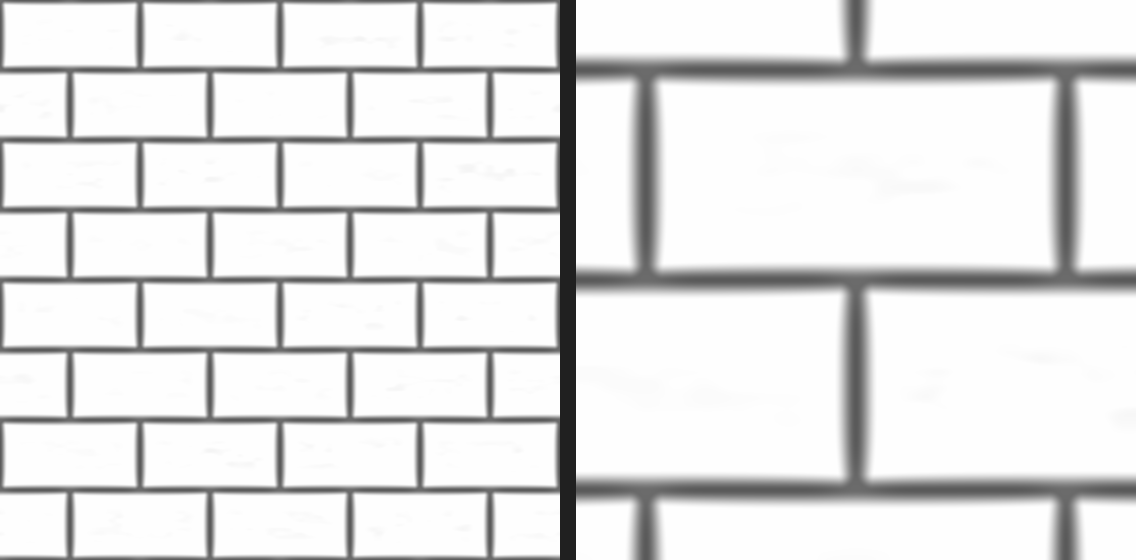
Left: the whole. Right: its middle third, enlarged.
Reproduce this texture map procedurally as a three.js fragment shader.

```glsl
// White running-bond brick wall, four bricks across and eight courses up, with soft grey joints.
// Each brick measures its distance to the joints, whose width swells mid-edge and pinches at
// the corners; wrapped value noise adds faint horizontal smudges to the brick faces.
varying vec2 vUv;

const vec2 BRICKS = vec2(4.0, 8.0);
const vec2 HALF_BRICK = 0.5 / BRICKS;
const float PI = 3.14159;
const float FACE = 0.998;
const float JOINT = 0.35;
const float JUNCTION_LIFT = 0.07;
const float SMUDGE = 0.045;

float hash(vec2 p) {
  vec3 q = fract(vec3(p.xyx) * 0.1031);
  q += dot(q, q.yzx + 33.33);
  return fract((q.x + q.y) * q.z);
}

// Value noise that wraps after a whole number of cells
float wrappedNoise(vec2 uv, vec2 cells) {
  vec2 p = uv * cells;
  vec2 i = floor(p);
  vec2 f = fract(p);
  f = f * f * (3.0 - 2.0 * f);
  float a = hash(mod(i, cells));
  float b = hash(mod(i + vec2(1.0, 0.0), cells));
  float c = hash(mod(i + vec2(0.0, 1.0), cells));
  float d = hash(mod(i + vec2(1.0, 1.0), cells));
  return mix(mix(a, b, f.x), mix(c, d, f.x), f.y);
}

// Brick coordinates; even courses are shifted by half a brick
vec2 bondGrid(vec2 uv) {
  vec2 grid = uv * BRICKS;
  grid.x += 0.5 * mod(floor(grid.y) + 1.0, 2.0);
  return grid;
}

// 0 on the brick face, 1 on the joint's centre line; t is -1 to 1 over the brick
float jointDepth(vec2 t) {
  vec2 a = abs(t);
  vec2 edge = (1.0 - a) * HALF_BRICK;
  vec2 bow = 1.0 - a.yx * a.yx * a.yx;
  vec2 reach = mix(vec2(0.0098, 0.0100), vec2(0.0134, 0.0120), bow);
  return min(length(max(1.0 - edge / reach, 0.0)), 1.0);
}

// Joints are slightly paler where they meet
float jointShade(vec2 uv) {
  vec2 c = cos(uv * 8.0 * PI);
  return JOINT + JUNCTION_LIFT * pow(c.x * c.x * c.y * c.y, 5.0);
}

// Flat streaks kept near the middle of a brick, with their own strength on each
float smudge(vec2 uv, vec2 t, vec2 id) {
  float n = 0.65 * wrappedNoise(uv, vec2(24.0, 72.0))
          + 0.35 * wrappedNoise(uv, vec2(56.0, 128.0));
  vec2 inside = 1.0 - smoothstep(vec2(0.6, 0.15), vec2(0.85, 0.6), abs(t));
  float strength = 0.3 + 0.7 * hash(id + 7.0);
  return smoothstep(0.55, 0.9, n) * inside.x * inside.y * strength;
}

void main() {
  vec2 grid = bondGrid(vUv);
  vec2 id = mod(floor(grid), BRICKS);
  vec2 t = fract(grid) * 2.0 - 1.0;

  float face = FACE - SMUDGE * smudge(vUv, t, id);
  float blend = smoothstep(0.0, 1.0, jointDepth(t));
  float shade = mix(face, jointShade(vUv), blend);
  gl_FragColor = vec4(vec3(shade), 1.0);
}
```
